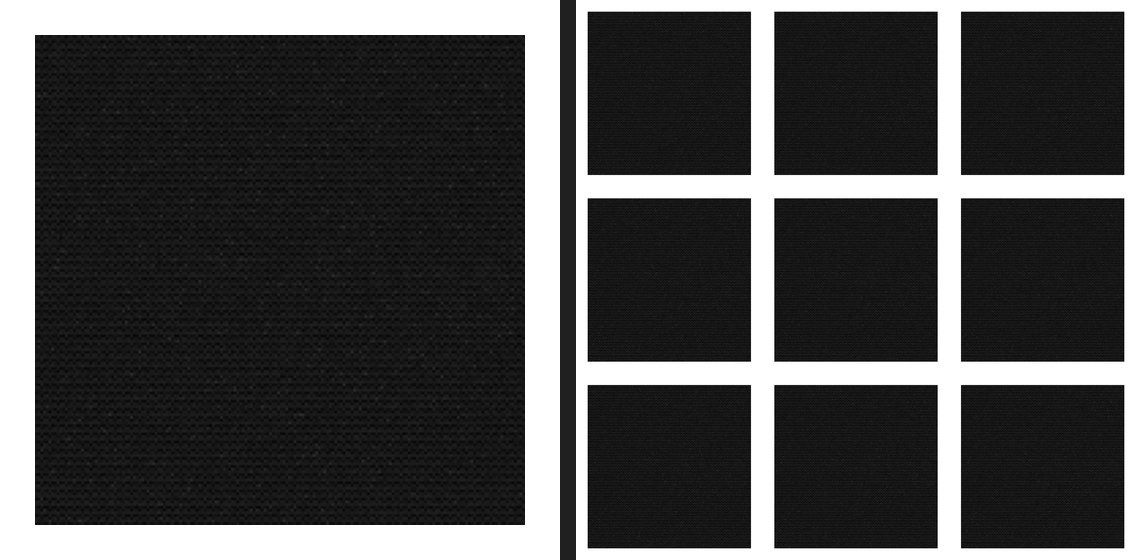
Left: one tile. Right: repeated 3 by 3.
This texture is drawn by a Shadertoy shader. Its source:

```glsl
const float MARGIN = 0.0625;   // white border, share of the canvas
const float REPEATS = 60.0;    // weave repeats across and down
const float STITCHES = 3.0;    // stitches per repeat, each way
const vec3 PAPER = vec3(1.0);
const vec3 GAP = vec3(0.05);
const vec3 THREAD = vec3(0.102);

float hash(vec2 p, float seed) {
    vec3 q = fract(vec3(p.xyx + seed) * vec3(0.1031, 0.1030, 0.0973));
    q += dot(q, q.yzx + 33.33);
    return fract((q.x + q.y) * q.z);
}

// 1 on raised thread, 0 in the gaps: a dash two stitches wide, then a dot
float weave(vec2 stitch) {
    vec2 s = mod(stitch, STITCHES);
    float dash = (1.0 - step(0.5, s.y)) * (1.0 - step(1.5, s.x));
    float dot1 = step(1.5, s.y) * step(1.5, s.x);
    return 1.0 - max(dash, dot1);
}

// Colour of one stitch, with uneven dye and a few pale flecks
vec3 stitchColor(vec2 stitch, float count) {
    vec2 id = mod(stitch, count);
    float raised = weave(id);
    float grain = (hash(id, 3.0) + hash(id, 17.0) - 1.0) * 0.026;
    float yarn = (hash(vec2(id.y, 7.0), 29.0) - 0.5) * 0.010;
    float fleck = smoothstep(0.95, 1.0, hash(id, 41.0)) * 0.06;
    return mix(GAP, THREAD, raised) + grain + yarn + fleck * raised;
}

// Blend of the four nearest stitches, softened at their borders
vec3 cloth(vec2 uv, float count) {
    vec2 p = uv * count - 0.5;
    vec2 cell = floor(p);
    vec2 f = smoothstep(0.1, 0.9, p - cell);
    vec3 low = mix(stitchColor(cell, count),
                   stitchColor(cell + vec2(1.0, 0.0), count), f.x);
    vec3 high = mix(stitchColor(cell + vec2(0.0, 1.0), count),
                    stitchColor(cell + 1.0, count), f.x);
    return mix(low, high, f.y);
}

// Signed distance to a centred square
float squareDistance(vec2 p, float halfSize) {
    vec2 d = abs(p) - halfSize;
    return max(d.x, d.y);
}

void mainImage(out vec4 fragColor, in vec2 fragCoord) {
    vec2 uv = fragCoord / iResolution.xy;
    float pixel = 1.0 / min(iResolution.x, iResolution.y);

    // Cloth swatch inside the border
    vec2 swatch = (uv - MARGIN) / (1.0 - 2.0 * MARGIN);
    vec3 fabric = cloth(swatch, REPEATS * STITCHES);

    float edge = squareDistance(uv - 0.5, 0.5 - MARGIN);
    float inside = clamp(0.5 - edge / pixel, 0.0, 1.0);
    fragColor = vec4(mix(PAPER, fabric, inside), 1.0);
}
```
